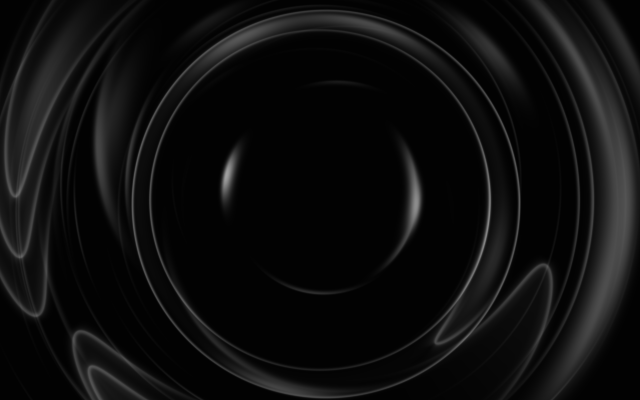
Write a WebGL 1 fragment shader that draws this background.

```glsl
precision highp float;
// Dark liquid swirl: glossy grey arcs, rings and folds circling a black core.
uniform vec2 u_resolution;

#define PI 3.14159
#define OUTER_RING 0.484
#define INNER_RING 0.425
#define RING_SHIFT vec2(0.015, -0.010)
#define LINE_WIDTH 0.0038
#define STRAND_COUNT 56
#define STRAND_GAIN 0.13
#define FOLD_FILL 0.045
#define BASE_GREY 0.006

float hash(float n) {
  return fract(sin(n * 127.1) * 43758.5453);
}

// Signed angle from b to a, wrapped to -PI..PI.
float turn(float a, float b) {
  return mod(a - b + PI, 2.0 * PI) - PI;
}

// Soft ridge with a sharper outer flank, never thinner than a pixel.
float ridge(float x, float width) {
  float w = max(x > 0.0 ? width * 0.5 : width, 1.0 / u_resolution.y);
  return exp(-x * x / (w * w));
}

// Spiral arc fading away from its middle angle; polar = (radius, angle).
float arc(vec2 polar, float radius, float slope, float width, float angle, float span) {
  float d = turn(polar.y, angle);
  return ridge(polar.x - radius - slope * d, width) * exp(-d * d / (span * span));
}

// Hairpin outline with a faint fill; side = 1 opens clockwise, -1 the other way.
float fold(vec2 polar, float radius, float angle, float spread, float side, float reach) {
  float d = turn(polar.y, angle) * side;
  float g = (polar.x - radius) / spread;
  float f = d + g * g;
  float dist = f / length(vec2(1.0 / max(polar.x, 0.05), 2.0 * g / spread));
  float fade = exp(-d * d / (reach * reach));
  float fill = FOLD_FILL * smoothstep(0.01, -0.03, dist);
  return fade * (0.17 * ridge(dist, 0.007) + 0.08 * ridge(dist, 0.022) + fill);
}

// The two thin main rings and the satin highlights lying between them.
float rings(vec2 p, vec2 polar) {
  float a = polar.y;
  float outer = ridge(length(p - RING_SHIFT) - OUTER_RING, LINE_WIDTH);
  float inner = ridge(polar.x - INNER_RING, LINE_WIDTH);
  float v = outer * (0.25 + 0.07 * cos(2.0 * a));
  v += inner * (0.20 + 0.09 * cos(2.0 * a));
  v += 0.06 * ridge(polar.x - 0.455, 0.03) * (0.6 + 0.4 * sin(a));
  v += 0.27 * arc(polar, 0.452, 0.0, 0.026, 2.03, 0.28);
  v += 0.22 * arc(polar, 0.458, 0.0, 0.020, 1.30, 0.36);
  v += 0.12 * arc(polar, 0.465, 0.0, 0.032, -0.33, 0.28);
  v += 0.20 * arc(polar, 0.425, 0.0, 0.008, -0.15, 0.40);
  v += 0.26 * arc(polar, 0.482, 0.03, 0.015, -1.78, 0.28);
  v += 0.13 * arc(polar, 0.440, 0.06, 0.012, -2.25, 0.45);
  return v;
}

// Bright crescents hugging the black core.
float core(vec2 polar) {
  float v = 0.62 * arc(polar, 0.242, -0.01, 0.017, 2.88, 0.24);
  v += 0.50 * arc(polar, 0.243, 0.015, 0.020, -0.06, 0.26);
  v += 0.26 * arc(polar, 0.244, 0.025, 0.016, 0.30, 0.28);
  v += 0.20 * arc(polar, 0.235, 0.01, 0.009, -0.50, 0.30);
  v += 0.17 * arc(polar, 0.233, 0.01, 0.006, -1.65, 0.42);
  v += 0.09 * arc(polar, 0.300, -0.04, 0.007, 1.40, 0.22);
  return v;
}

// Broad satin sheets in the outer swirl.
float sheets(vec2 polar) {
  float v = 0.30 * arc(polar, 0.765, 0.0, 0.055, -0.02, 0.50);
  v += 0.14 * arc(polar, 0.745, -0.03, 0.035, -0.45, 0.30);
  v += 0.20 * arc(polar, 0.735, 0.0, 0.022, 0.55, 0.32);
  v += 0.22 * arc(polar, 0.683, 0.0, 0.006, -0.02, 0.60);
  v += 0.20 * arc(polar, 0.648, 0.0, 0.005, 0.05, 0.55);
  v += 0.17 * arc(polar, 0.855, 0.0, 0.028, 0.48, 0.25);
  v += 0.20 * arc(polar, 0.572, 0.0, 0.030, 0.72, 0.20);
  v += 0.25 * arc(polar, 0.570, -0.15, 0.020, 2.92, 0.32);
  v += 0.12 * arc(polar, 0.560, -0.10, 0.040, 2.76, 0.25);
  v += 0.20 * arc(polar, 0.490, -0.03, 0.008, 2.92, 0.28);
  v += 0.09 * arc(polar, 0.528, 0.0, 0.022, 2.13, 0.18);
  v += 0.14 * arc(polar, 0.755, 0.0, 0.045, 2.74, 0.25);
  v += 0.13 * arc(polar, 0.665, 0.0, 0.010, 2.70, 0.40);
  return v;
}

// Fine strands scattered around the swirl, fainter near the core.
float strands(vec2 polar) {
  float v = 0.0;
  for (int i = 0; i < STRAND_COUNT; i++) {
    float n = float(i) + 1.0;
    float radius = mix(0.28, 0.98, hash(n));
    float width = mix(0.003, 0.010, pow(hash(n + 71.3), 3.0));
    float span = mix(0.15, 0.50, hash(n + 23.7));
    float slope = 0.12 * (hash(n + 91.9) - 0.5);
    float gain = STRAND_GAIN * hash(n + 37.1) * smoothstep(0.25, 0.65, radius);
    v += gain * arc(polar, radius, slope, width, 2.0 * PI * hash(n + 53.9), span);
  }
  return v;
}

void main() {
  vec2 p = (gl_FragCoord.xy - 0.5 * u_resolution) / u_resolution.y;
  vec2 polar = vec2(length(p), atan(p.y, p.x + 0.00001));
  float grey = BASE_GREY + rings(p, polar) + core(polar) + sheets(polar) + strands(polar);

  // Nested hairpins on the left and lower left.
  for (int i = 0; i < 3; i++) {
    float n = float(i);
    grey += fold(polar, 0.762, 3.13 + 0.20 * n, 0.09 + 0.03 * n, 1.0, 0.65 - 0.15 * n);
    if (i < 2) grey += fold(polar, 0.69 + 0.02 * n, 3.64 + 0.13 * n, 0.14 - 0.04 * n, -1.0, 0.45);
  }
  // Hairpins on the lower right.
  grey += fold(polar, 0.585, -0.28, 0.12, 1.0, 0.55);
  grey += fold(polar, 0.460, -0.89, 0.06, -1.0, 0.35);

  gl_FragColor = vec4(vec3(clamp(grey, 0.0, 0.75)), 1.0);
}
```
